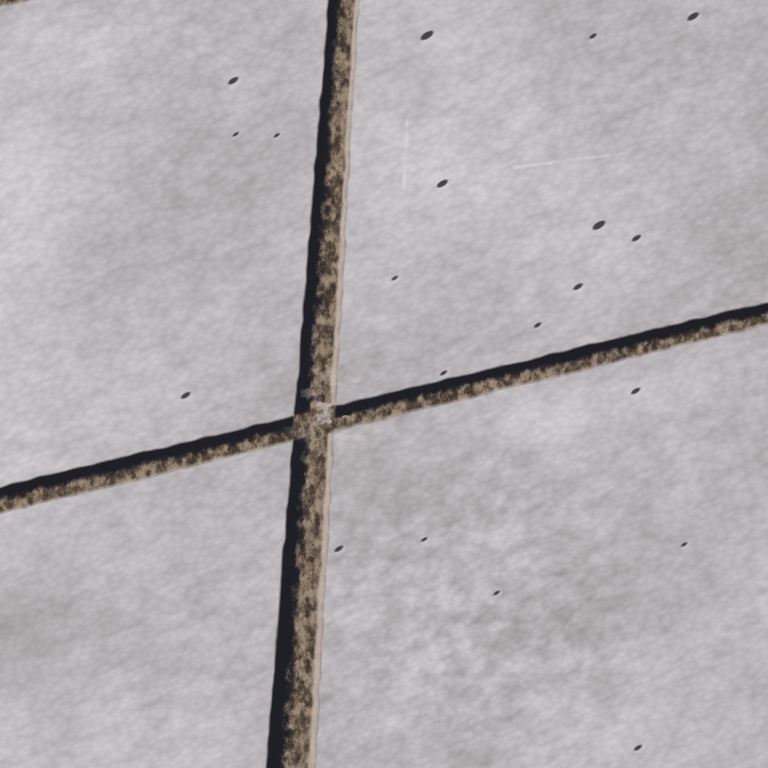
Write a WebGL 2 fragment shader that draws this texture.

```glsl
#version 300 es
precision highp float;
// Pale concrete slabs seen at a slant, split by two families of recessed joints.
// Each joint has a shaded wall, gritty mortar and a lit lip; the slabs are
// mottled with layered noise, cellular grain, sparse pits and faint scratches.
uniform vec2 u_resolution;
out vec4 fragColor;

float hash(vec2 p) {
  vec3 q = fract(p.xyx * vec3(0.1031, 0.1030, 0.0973));
  q += dot(q, q.yzx + 33.33);
  return fract((q.x + q.y) * q.z);
}

float noise(vec2 p) {
  vec2 i = floor(p), f = fract(p);
  f = f * f * (3.0 - 2.0 * f);
  return mix(mix(hash(i), hash(i + vec2(1, 0)), f.x),
             mix(hash(i + vec2(0, 1)), hash(i + vec2(1, 1)), f.x), f.y);
}

float layered(vec2 p) {
  float sum = 0.0, weight = 0.5;
  for (int i = 0; i < 5; i++) {
    sum += weight * noise(p);
    p = mat2(1.6, 1.2, -1.2, 1.6) * p + 7.3;
    weight *= 0.55;
  }
  return sum / 1.05;
}

// Distance to the nearest scattered point
float cells(vec2 p) {
  vec2 i = floor(p);
  float nearest = 2.0;
  for (int y = -1; y <= 1; y++)
    for (int x = -1; x <= 1; x++) {
      vec2 c = i + vec2(x, y);
      nearest = min(nearest, distance(p, c + vec2(hash(c + 3.1), hash(c + 47.7))));
    }
  return nearest;
}

float glow(vec2 p, vec2 centre, vec2 radius) {
  vec2 d = (p - centre) / radius;
  return exp(-dot(d, d));
}

float segment(vec2 p, vec2 a, vec2 b) {
  vec2 d = b - a;
  return distance(p, a + d * clamp(dot(p - a, d) / dot(d, d), 0.0, 1.0));
}

// Signed offset from the nearest line of a repeating family
float repeated(float x, float period) {
  return (fract(x / period + 0.5) - 0.5) * period;
}

vec3 slab(vec2 p) {
  vec2 grain = mat2(0.92, -0.39, 0.39, 0.92) * p;
  float rough = glow(p, vec2(0.60, 0.20), vec2(0.24, 0.22));
  float tone = 0.68 + 1.0 * (layered(p * 4.0 + 2.0) - 0.5);
  tone += 0.55 * (layered(grain * vec2(38, 75)) - 0.5);
  tone += 0.28 * (0.5 - cells(grain * vec2(75, 125)));
  tone += rough * (1.1 * (layered(grain * vec2(45, 60) + 9.0) - 0.5) - 0.08);

  // Broad stains and bleached patches
  tone += 0.30 * glow(p, vec2(0.07, 0.95), vec2(0.14, 0.04));
  vec2 alongRow = vec2(p.x, p.y - 0.2435 * p.x);
  tone += 0.28 * glow(alongRow, vec2(0.82, 0.285), vec2(0.18, 0.035));
  tone -= 0.28 * glow(p, vec2(0.04, 0.18), vec2(0.10, 0.07));
  tone -= 0.22 * glow(p, vec2(0.44, 0.36), vec2(0.05, 0.09));
  tone -= 0.15 * glow(p, vec2(0.36, 0.78), vec2(0.07, 0.18));

  // Pale scratches, broken up by noise
  float scratch = min(segment(p, vec2(0.526, 0.755), vec2(0.530, 0.842)),
                      segment(p, vec2(0.67, 0.782), vec2(0.81, 0.80)));
  tone += 0.4 * smoothstep(0.004, 0.0, scratch) * noise(p * 70.0);
  return mix(vec3(0.59, 0.57, 0.57), vec3(0.80, 0.78, 0.80), clamp(tone, -0.2, 1.15));
}

// Sparse slanted pits, each with a pale lower rim
vec3 addPits(vec3 colour, vec2 p) {
  vec2 id = floor(p * 15.0);
  vec2 d = fract(p * 15.0) - 0.25 - 0.5 * vec2(hash(id + 5.0), hash(id + 61.0));
  d = mat2(0.85, -0.53, 0.53, 0.85) * d * vec2(0.9, 1.1);
  float present = step(hash(id + 19.0), p.x > 0.45 && p.y > 0.5 ? 0.22 : 0.04);
  float radius = mix(0.045, 0.10, pow(hash(id + 88.0), 2.0));
  float rim = smoothstep(0.05, 0.0, length((d + vec2(0.0, radius)) * vec2(0.8, 1.5)) - radius);
  float hole = smoothstep(0.03, -0.03, length(d * vec2(0.8, 1.5)) - radius);
  colour = mix(colour, vec3(0.82, 0.80, 0.81), 0.4 * rim * present);
  return mix(colour, vec3(0.23, 0.21, 0.22), 0.9 * hole * present);
}

void main() {
  vec2 p = gl_FragCoord.xy / u_resolution;

  // Position across each joint: -1 at the shaded wall, +1 at the lit lip
  vec2 halfWidth = vec2(0.032 - 0.0125 * p.y, 0.0175 - 0.003 * p.x);
  vec2 across = vec2(repeated(p.x - 0.378 - 0.069 * p.y, 0.75),
                     -repeated(p.y - 0.349 - 0.2435 * p.x, 0.66));
  across += 0.003 * (vec2(noise(p * 60.0), noise(p * 60.0 + 31.0)) - 0.5);
  vec2 s = across / halfWidth;
  vec2 soft = 0.0025 / halfWidth;
  vec2 inside = 1.0 - smoothstep(1.0 - soft, 1.0 + soft, abs(s));
  vec2 alone = inside * (1.0 - inside.yx);

  // Mortar bed, shaded wall and lit lip
  float grit = layered(p * vec2(150, 110));
  vec3 joint = mix(vec3(0.25, 0.21, 0.18), vec3(0.61, 0.54, 0.47), smoothstep(0.2, 0.8, grit));
  vec2 shade = alone * (1.0 - smoothstep(vec2(-0.5, -0.3), vec2(0.0, 0.3), s + 0.5 * (grit - 0.5)));
  joint = mix(joint, vec3(0.12, 0.12, 0.15), max(shade.x, shade.y));
  vec2 lip = alone * smoothstep(vec2(0.62, 0.72), vec2(0.82, 1.0), s) * vec2(0.85, 0.55);
  joint = mix(joint, vec3(0.77, 0.71, 0.67), max(lip.x, lip.y));

  vec3 colour = addPits(slab(p), p);
  colour = mix(colour, joint, max(inside.x, inside.y));

  // Chipped pale corners around the crossing
  float chips = glow(p, vec2(0.445, 0.465), vec2(0.05, 0.045));
  chips *= smoothstep(0.58, 0.75, layered(p * vec2(45, 70) + 4.0));
  colour = mix(colour, vec3(0.86, 0.83, 0.82), 0.8 * chips);
  fragColor = vec4(colour, 1.0);
}
```
